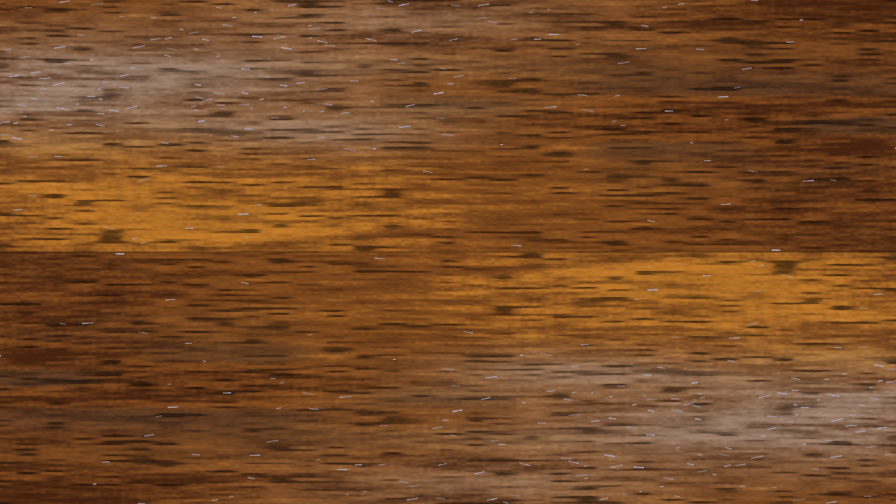
Reproduce this texture procedurally as a Shadertoy shader.

```glsl
// Two worn wooden planks, the lower one being the upper turned by half a turn.
// Stretched value noise makes the grain, soft ellipses place the golden glow
// and the pale worn haze, and a jittered grid scatters small scuffs.

const vec3 DARK_BROWN = vec3(0.29, 0.145, 0.065);
const vec3 MID_BROWN  = vec3(0.47, 0.27, 0.11);
const vec3 GOLD       = vec3(0.68, 0.43, 0.15);
const vec3 HAZE       = vec3(0.57, 0.48, 0.43);
const vec3 SCUFF      = vec3(0.66, 0.66, 0.76);
const vec3 COOL_STAIN = vec3(0.25, 0.19, 0.17);

const float SEAM_Y = 0.5;
const float SEAM_WIDTH = 0.003;
const float SEAM_SHADE = 0.22;
const vec2 FINE_GRAIN = vec2(18.0, 190.0);
const vec2 LONG_GRAIN = vec2(7.0, 95.0);
const vec2 BAND_GRAIN = vec2(2.3, 24.0);
const float GRAIN_CONTRAST = 0.62;
const float GRAIN_WAVE = 0.006;
const vec2 SCUFF_CELL = vec2(0.055, 0.024);
const float SCUFF_WIDTH = 0.0011;
const int SCUFF_LAYERS = 3;

float hash(vec2 p) {
    return fract(sin(dot(p, vec2(127.1, 311.7))) * 43758.55);
}

float noise(vec2 p) {
    vec2 i = floor(p), f = fract(p);
    f = f * f * (3.0 - 2.0 * f);
    return mix(mix(hash(i), hash(i + vec2(1, 0)), f.x),
               mix(hash(i + vec2(0, 1)), hash(i + vec2(1, 1)), f.x), f.y);
}

// Soft elliptical patch
float patchAt(vec2 q, vec2 center, vec2 radius) {
    vec2 d = (q - center) / radius;
    return exp(-dot(d, d));
}

// Short slanted scratches, more of them where the finish is worn
float scuffs(vec2 p, float wear, float px) {
    float mask = 0.0;
    for (int k = 0; k < SCUFF_LAYERS; k++) {
        vec2 g = p / SCUFF_CELL + float(k) * vec2(17.3, 9.7);
        vec2 id = floor(g);
        vec2 center = 0.35 + 0.3 * vec2(hash(id + 3.1), hash(id + 7.9));
        vec2 d = (fract(g) - center) * SCUFF_CELL;
        d.y += d.x * (hash(id + 5.3) - 0.5) * 0.5;
        float halfLength = SCUFF_CELL.x * mix(0.03, 0.2, hash(id + 1.7));
        d.x -= clamp(d.x, -halfLength, halfLength);
        float size = SCUFF_WIDTH * mix(0.5, 1.7, noise(p * vec2(160.0, 240.0)));
        float shape = 1.0 - smoothstep(size - px, size + px, length(d));
        float present = step(hash(id + 11.0), 0.025 + 0.3 * wear);
        mask = max(mask, shape * present * mix(0.35, 0.9, hash(id + 13.0)));
    }
    return mask;
}

// q.x runs along the plank, q.y from the seam (0) to the outer edge (1)
vec3 plank(vec2 q, float aspect, float px) {
    vec2 p = vec2(q.x * aspect, q.y * SEAM_Y);
    vec2 w = p + vec2(0.0, GRAIN_WAVE * noise(p * vec2(4.0, 9.0)));

    // Grain at three scales
    float fine = noise(w * FINE_GRAIN);
    float strands = noise(w * LONG_GRAIN + 31.0);
    float bands = noise(w * BAND_GRAIN + 57.0);
    float speck = noise(p * vec2(120.0, 260.0) + 83.0);
    float grain = 0.45 * fine + 0.33 * strands + 0.22 * speck - 0.5;

    // Broad tone: golden by the seam, darker towards the far end
    float glow = patchAt(q, vec2(0.2, 0.2), vec2(0.38, 0.3));
    float tone = 0.46 + 0.42 * glow - 0.26 * smoothstep(0.45, 1.0, q.x);
    tone += 0.35 * (bands - 0.5) + GRAIN_CONTRAST * grain;
    vec3 color = mix(DARK_BROWN, MID_BROWN, smoothstep(0.0, 0.5, tone));
    color = mix(color, GOLD, smoothstep(0.45, 1.0, tone));

    // Cool stains along the middle of the plank
    float stain = patchAt(q, vec2(0.75, 0.55), vec2(0.5, 0.22));
    color = mix(color, COOL_STAIN, 0.55 * stain * smoothstep(0.5, 0.85, bands));

    // Worn pale haze, broken up by the grain
    float wear = patchAt(q, vec2(0.1, 0.66), vec2(0.3, 0.22))
               + 0.6 * patchAt(q, vec2(0.38, 0.46), vec2(0.14, 0.08))
               + 0.5 * patchAt(q, vec2(0.47, 0.94), vec2(0.2, 0.14));
    float haze = wear * (0.5 + 0.5 * bands + 0.9 * grain);
    color = mix(color, HAZE, clamp(haze, 0.0, 0.85));

    // Dark pores and light scuffs
    float pores = smoothstep(0.6, 0.9, 1.0 - fine) * smoothstep(0.3, 0.7, strands);
    color *= 1.0 + 0.35 * grain - 0.4 * pores;
    return mix(color, SCUFF, scuffs(p, wear, px));
}

void mainImage(out vec4 fragColor, in vec2 fragCoord) {
    vec2 uv = fragCoord / iResolution.xy;
    float aspect = iResolution.x / iResolution.y;
    float px = 0.7 / iResolution.y;
    float side = uv.y - SEAM_Y;

    // Upper plank and its half-turned twin
    vec3 upper = plank(vec2(uv.x, side / SEAM_Y), aspect, px);
    vec3 lower = plank(vec2(1.0 - uv.x, -side / SEAM_Y), aspect, px);
    vec3 color = mix(lower, upper, smoothstep(-px, px, side));

    // Thin shadow in the joint
    color *= 1.0 - SEAM_SHADE * (1.0 - smoothstep(0.0, SEAM_WIDTH, abs(side)));
    fragColor = vec4(clamp(color, 0.0, 1.0), 1.0);
}
```
